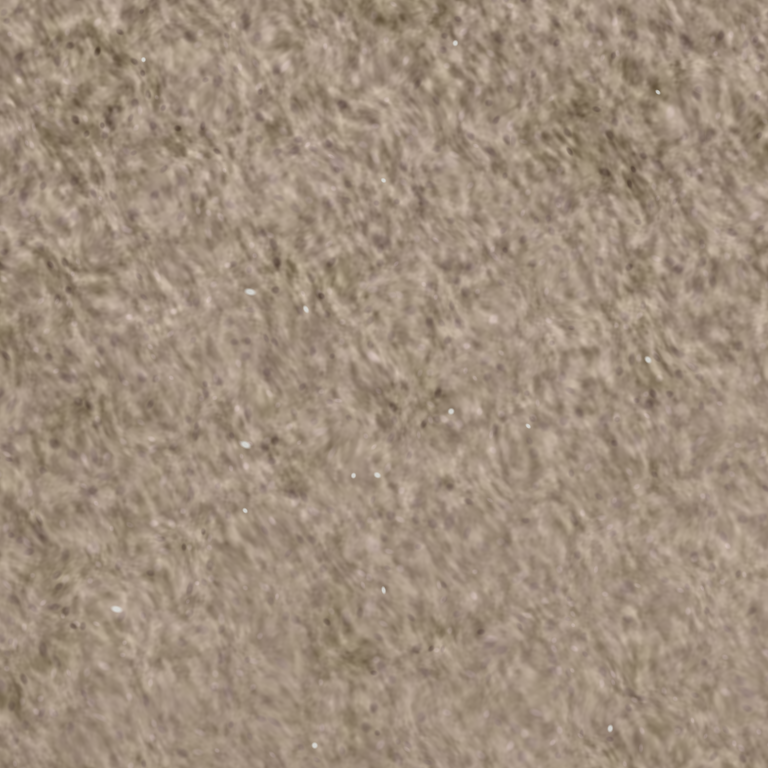
Write a WebGL 1 fragment shader that draws this texture.

```glsl
precision highp float;
// Dry sandy ground: soft leaning grains, dusty patches, small pebbles and bright glints.
uniform vec2 u_resolution;

float hash(vec2 p) {
  return fract(sin(dot(p, vec2(127.1, 311.7))) * 43758.5453);
}

float noise(vec2 p) {
  vec2 cell = floor(p);
  vec2 f = fract(p);
  f = f * f * (3.0 - 2.0 * f);
  float low = mix(hash(cell), hash(cell + vec2(1.0, 0.0)), f.x);
  float high = mix(hash(cell + vec2(0.0, 1.0)), hash(cell + 1.0), f.x);
  return mix(low, high, f.y);
}

mat2 rotation(float angle) {
  float c = cos(angle);
  float s = sin(angle);
  return mat2(c, s, -s, c);
}

// Noise octaves turned against each other, centred on zero
float cloud(vec2 p) {
  float sum = 0.0;
  float weight = 0.5;
  for (int i = 0; i < 4; i++) {
    sum += weight * (noise(p) - 0.5);
    p = rotation(0.7) * p * 2.03 + 17.3;
    weight *= 0.55;
  }
  return sum;
}

// Soft ovals strewn over a jittered grid; share is the part of cells filled
float pebbles(vec2 p, float cells, float share, float radius, float seed) {
  vec2 q = p * cells;
  float mask = 0.0;
  for (int j = -1; j <= 1; j++) {
    for (int i = -1; i <= 1; i++) {
      vec2 cell = floor(q) + vec2(float(i), float(j));
      vec2 key = cell + seed;
      vec2 centre = cell + 0.15 + 0.7 * vec2(hash(key + 3.1), hash(key + 7.7));
      vec2 d = rotation(2.2 * hash(key + 5.3) - 1.4) * (q - centre);
      d.y *= mix(0.55, 0.95, hash(key + 9.2));
      float size = radius * mix(0.55, 1.0, hash(key + 1.9));
      float oval = 1.0 - smoothstep(0.35, 1.1, length(d) / size);
      mask = max(mask, oval * step(hash(key), share));
    }
  }
  return mask;
}

void main() {
  vec2 p = gl_FragCoord.xy / u_resolution;

  // Broad dusty and shaded areas, rougher towards the top
  float patches = cloud(p * 5.0 + 4.0);
  float clumps = cloud(p * 11.0 + 31.0);
  float shade = smoothstep(0.02, 0.3, clumps - 0.5 * patches + 0.12 * (p.y - 0.5));
  float roughness = mix(0.8, 1.2, smoothstep(0.1, 1.0, p.y)) + 0.6 * clumps;

  // Steep grains leaning to the left, bent a little by a slow warp
  vec2 warp = vec2(noise(p * 18.0), noise(p * 18.0 + 40.0)) - 0.5;
  vec2 ground = p + 0.016 * warp;
  vec2 leaning = vec2(ground.x + 0.3 * ground.y, 0.68 * ground.y);
  float grain = 0.17 * (noise(leaning * 88.0) - 0.5);
  grain += 0.15 * (noise(rotation(0.5) * leaning * 143.0 + 9.0) - 0.5);
  grain += 0.07 * (noise(rotation(-0.6) * ground * 215.0 + 23.0) - 0.5);
  float tone = 0.637 + roughness * grain + 0.07 * patches - 0.045 * shade;

  // Dark crumbs gather in the shade, pale chips lie everywhere
  float crumbs = pebbles(ground, 48.0, 0.22, 0.38, 11.0);
  float clods = pebbles(ground, 15.0, 0.10, 0.19, 57.0);
  float chips = pebbles(ground, 52.0, 0.13, 0.32, 83.0);
  float stones = pebbles(ground, 13.0, 0.05, 0.17, 29.0);
  tone -= crumbs * (0.07 + 0.05 * shade) * roughness + 0.08 * clods;
  tone += 0.065 * chips + 0.06 * stones;

  // Warm taupe, shifting between olive shade and mauve pebbles
  vec3 color = vec3(tone, tone - 0.070, tone - 0.138);
  float tint = noise(ground * 60.0 + 70.0) - 0.5 - 0.6 * shade;
  color += vec3(0.004, -0.005, 0.022) * tint;
  color += vec3(0.0, -0.004, 0.022) * max(max(crumbs, clods), max(chips, stones));

  // Few tiny glints
  float glints = pebbles(p, 23.0, 0.03, 0.12, 101.0);
  color = mix(color, vec3(0.87, 0.88, 0.87), 0.85 * glints);

  gl_FragColor = vec4(clamp(color, 0.0, 1.0), 1.0);
}
```
